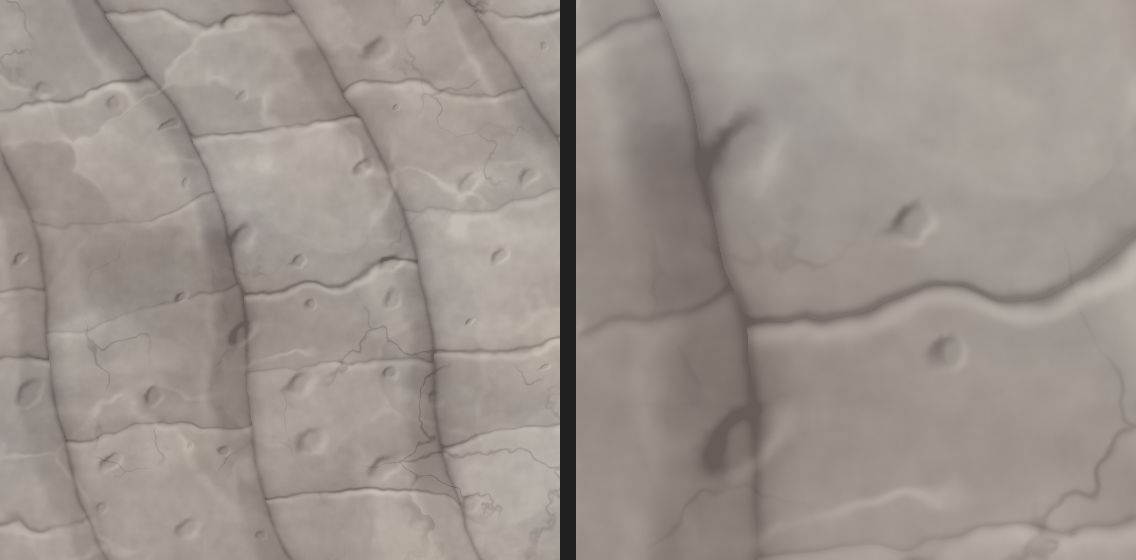
Left: the whole. Right: its middle third, enlarged.
A three.js fragment shader for this texture:

```glsl
// Weathered, hand-painted rock: slanting columns parted by deep grooves,
// split into blocks by cross cracks, with facets, hairlines and small pits.
// Every layer adds to one tone value, which a stone colour ramp then tints.
varying vec2 vUv;

const float COLUMNS = 3.0;
const float ROWS = 4.6;
const float PIT_GRID = 8.0;
const vec3 SHADOW_STONE = vec3(0.400, 0.360, 0.345);
const vec3 LIGHT_STONE = vec3(0.750, 0.720, 0.685);
const vec3 WARM_TINT = vec3(0.030, 0.002, -0.026);

float hash(vec2 p) {
  return fract(sin(dot(p, vec2(127.1, 311.7))) * 43758.5453);
}

vec2 hash2(vec2 p) {
  return vec2(hash(p), hash(p + 37.4));
}

float noise(vec2 p) {
  vec2 i = floor(p);
  vec2 f = fract(p);
  f = f * f * (3.0 - 2.0 * f);
  return mix(mix(hash(i), hash(i + vec2(1.0, 0.0)), f.x),
             mix(hash(i + vec2(0.0, 1.0)), hash(i + 1.0), f.x), f.y);
}

// Layered noise, centred on zero.
float fbm(vec2 p) {
  float sum = 0.0;
  float amp = 0.5;
  for (int i = 0; i < 5; i++) {
    sum += amp * (noise(p) - 0.5);
    p = mat2(1.6, 1.2, -1.2, 1.6) * p + 5.3;
    amp *= 0.5;
  }
  return sum;
}

// Soft line profile: 1 at d = 0, fading over the given width.
float stroke(float d, float width) {
  return exp(-d * d / (width * width));
}

// Cell pattern: x is the distance to the border, y a random value per cell.
vec2 cells(vec2 p) {
  vec2 base = floor(p);
  float near = 9.0;
  float second = 9.0;
  float id = 0.0;
  for (int y = -1; y <= 1; y++) {
    for (int x = -1; x <= 1; x++) {
      vec2 cell = base + vec2(x, y);
      float d = length(cell + hash2(cell) - p);
      if (d < near) {
        second = near;
        near = d;
        id = hash(cell + 11.7);
      } else {
        second = min(second, d);
      }
    }
  }
  return vec2(0.5 * (second - near), id);
}

// Column coordinate: whole numbers lie on the winding grooves.
float columnCoord(vec2 p) {
  float down = 1.0 - p.y;
  float groove = 0.215 + 0.345 * down + 0.045 * sin(6.2832 * (down - 0.12));
  return (p.x - groove - 0.05 * fbm(p * 5.0)) * COLUMNS;
}

// Dark groove, shaded bevel on its left and a softer slope on its right.
float grooveTone(float across, vec2 p) {
  float toLeft = across / COLUMNS;
  float toRight = (1.0 - across) / COLUMNS;
  float d = min(toLeft, toRight);
  float rough = toRight + 0.07 * fbm(p * vec2(9.0, 6.0) + 3.0);
  float bevel = 1.0 - smoothstep(0.035, 0.065, rough);
  float rim = stroke(rough - 0.066, 0.010) * smoothstep(-0.05, 0.2, fbm(p * 7.0));
  float slope = 1.0 - smoothstep(0.0, 0.035, toLeft);
  float core = stroke(d, 0.0045) * (0.7 + fbm(p * 14.0));
  return 0.12 * rim - 0.17 * bevel - 0.13 * slope - 0.24 * core - 0.13 * exp(-d / 0.014);
}

// Cross cracks with a shadow above, a pale lip below, and a tone per block.
float blockTone(float column, float across, vec2 p) {
  float tilt = 0.10 * (across - 0.5) * (hash(vec2(column, 4.0)) - 0.3);
  float warp = 0.13 * fbm(p * 4.5 + column * 7.0) - tilt;
  float row = (p.y + warp) * ROWS + 10.0 * hash(vec2(column, 8.0));
  float index = floor(row + 0.5);
  float edge = index + 0.5 * (hash(vec2(column, index)) - 0.5);
  float d = (row - edge) / ROWS;
  float strength = mix(0.35, 1.0, hash(vec2(column + 21.0, index)));
  float broken = smoothstep(-0.22, 0.12, fbm(p * 9.0 + 2.0));
  float above = smoothstep(-0.002, 0.002, d);
  float shade = above * exp(-max(d, 0.0) / 0.028);
  float glow = (1.0 - above) * exp(min(d, 0.0) / 0.030);
  float lip = stroke(d + 0.009, 0.006) * broken;
  float line = stroke(d, 0.0032) * mix(0.4, 1.0, broken);
  float block = hash(vec2(column + 5.0, index + step(0.0, d))) - 0.5;
  return 0.13 * block + strength * (0.22 * lip + 0.07 * glow - 0.11 * shade - 0.42 * line);
}

// Chiselled planes with pale, broken borders.
float facetTone(vec2 p) {
  vec2 facet = cells(p * vec2(4.5, 5.5) + 1.4 * vec2(fbm(p * 5.0), fbm(p * 5.0 + 9.0)));
  float border = stroke(facet.x, 0.035) * smoothstep(0.0, 0.22, fbm(p * 6.0 + 17.0));
  return 0.19 * (facet.y - 0.5) * smoothstep(0.0, 0.07, facet.x) + 0.19 * border;
}

// Thin wandering cracks that come and go.
float hairlineTone(vec2 p) {
  vec2 bend = vec2(fbm(p * 9.0 + 4.0), fbm(p * 9.0 + 31.0));
  float border = cells(p * 5.5 + 1.1 * bend + 40.0).x;
  return -0.24 * stroke(border, 0.013) * smoothstep(0.0, 0.16, fbm(p * 4.0 + 23.0));
}

// Scattered oval pits, dark at the upper left and lit at the lower right.
float pitTone(vec2 p) {
  vec2 g = p * PIT_GRID + 0.25 * vec2(fbm(p * 22.0), fbm(p * 22.0 + 6.0));
  float tone = 0.0;
  for (int y = -1; y <= 1; y++) {
    for (int x = -1; x <= 1; x++) {
      vec2 cell = floor(g) + vec2(x, y);
      vec2 seed = hash2(cell + 60.0);
      float size = mix(0.06, 0.19, seed.x * seed.x);
      float present = step(hash(cell + 90.0), 0.55);
      vec2 q = (g - cell - mix(vec2(0.2), vec2(0.8), hash2(cell + 75.0))) / size;
      q = mat2(0.88, -0.47, 0.47, 0.88) * q / vec2(mix(0.9, 1.5, seed.y), 0.85);
      float r = length(q);
      float lit = dot(q, vec2(0.5, -0.86)) / max(r, 0.3);
      float ring = stroke(r - 0.85, 0.32);
      float bowl = 1.0 - smoothstep(0.6, 1.1, r);
      float rim = 0.24 * max(lit, 0.0) - 0.46 * max(-lit, 0.0);
      tone += present * mix(0.5, 1.0, seed.y) * (ring * rim - 0.08 * bowl);
    }
  }
  return tone;
}

// Cloudy patches, dry brush smears and fine grain.
float paintTone(vec2 p) {
  float smear = smoothstep(0.05, 0.3, fbm(p * vec2(7.0, 12.0) + 50.0));
  return 0.42 * fbm(p * 4.0 + 12.0) + 0.13 * smear
       + 0.16 * fbm(p * vec2(18.0, 30.0)) + 0.12 * fbm(p * vec2(75.0, 60.0));
}

void main() {
  float coord = columnCoord(vUv);
  float column = floor(coord);
  float across = fract(coord);

  float tone = 0.70 + paintTone(vUv) + facetTone(vUv) + hairlineTone(vUv);
  tone += grooveTone(across, vUv) + blockTone(column, across, vUv) + pitTone(vUv);

  vec3 stone = mix(SHADOW_STONE, LIGHT_STONE, clamp(tone, 0.0, 1.05));
  gl_FragColor = vec4(stone + WARM_TINT * fbm(vUv * 5.0 + 70.0), 1.0);
}
```
